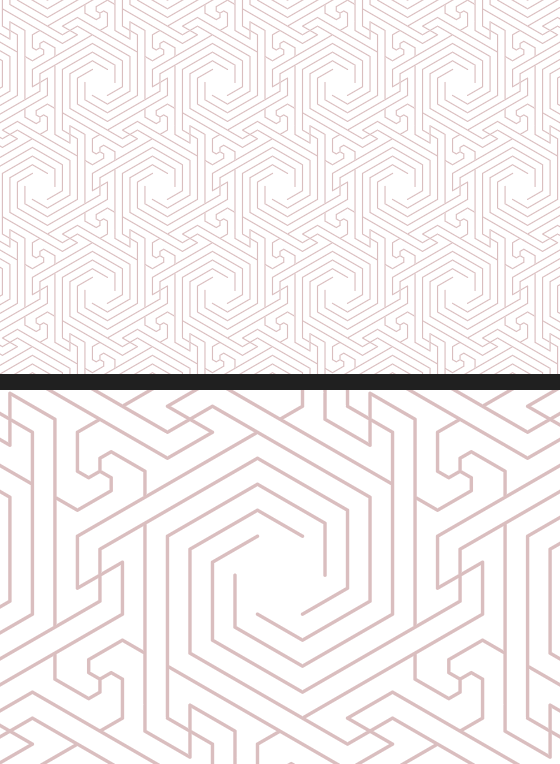
Top, the full canvas; bottom, a detail of the centre.
Give the GLSL for this pattern, as a Shadertoy shader.

```glsl
// Interlaced hexagonal spirals with small three-armed hooks, thin rose lines on white.

const float S = 0.57735; // tan(30 degrees): height of one slanted step

// Distance to a segment; its y values count slanted steps.
float segment(vec2 p, vec2 a, vec2 b) {
    a.y *= S;
    b.y *= S;
    vec2 ab = b - a;
    p -= a;
    return length(p - ab * clamp(dot(p, ab) / dot(ab, ab), 0.0, 1.0));
}

mat2 rotation(float angle) {
    float c = cos(angle), s = sin(angle);
    return mat2(c, s, -s, c);
}

// Offset from the nearest centre of a hexagonal lattice with spacing 16.
vec2 hexCell(vec2 p) {
    vec2 size = vec2(16.0, 48.0 * S);
    vec2 a = mod(p + 0.5 * size, size) - 0.5 * size;
    vec2 b = mod(p, size) - 0.5 * size;
    return dot(a, a) < dot(b, b) ? a : b;
}

// One side of the spiral: five parallel lines, the outer two run on into the weave.
float spiralSide(vec2 p) {
    float d = 1e3;
    for (float r = 2.0; r < 6.5; r++) {
        float end = r + 2.0 + 4.0 * step(4.5, r);
        d = min(d, segment(p, vec2(r, 2.0 - r), vec2(r, end)));
    }
    return d;
}

// Folded strip ends that overlap on the border between two spirals.
float strapEnd(vec2 p) {
    float d = segment(p, vec2(8, 4), vec2(7, 3));
    d = min(d, segment(p, vec2(7, 3), vec2(7, -1)));
    d = min(d, segment(p, vec2(7, -1), vec2(8, 0)));
    return min(d, segment(p, vec2(8, -2), vec2(8, 2)));
}

// One bent arm of the hook.
float hookArm(vec2 p) {
    float d = segment(p, vec2(2, -2), vec2(2, 0));
    d = min(d, segment(p, vec2(2, 0), vec2(0.5, 1.5)));
    d = min(d, segment(p, vec2(0.5, 1.5), vec2(0, 1)));
    return min(d, segment(p, vec2(0, 1), vec2(0)));
}

float lattice(vec2 p) {
    mat2 sixth = rotation(radians(60.0)), third = rotation(radians(120.0));
    float d = 1e3;
    for (int side = 0; side < 6; side++) {
        d = min(d, min(spiralSide(p), strapEnd(p)));
        vec2 q = p - vec2(-8.0, 8.0 * S);
        for (int arm = 0; arm < 3; arm++) {
            d = min(d, hookArm(q));
            q = third * q;
        }
        p = sixth * p;
    }
    return d;
}

void mainImage(out vec4 fragColor, in vec2 fragCoord) {
    float pixel = 49.85 / iResolution.y;
    vec2 p = (fragCoord - 0.5 * iResolution.xy) * pixel - vec2(0.0, 0.08);

    float d = lattice(hexCell(p));
    float line = clamp((0.076 - d) / pixel + 0.5, 0.0, 1.0);
    fragColor = vec4(mix(vec3(1.0), vec3(0.855, 0.745, 0.75), line), 1.0);
}
```
